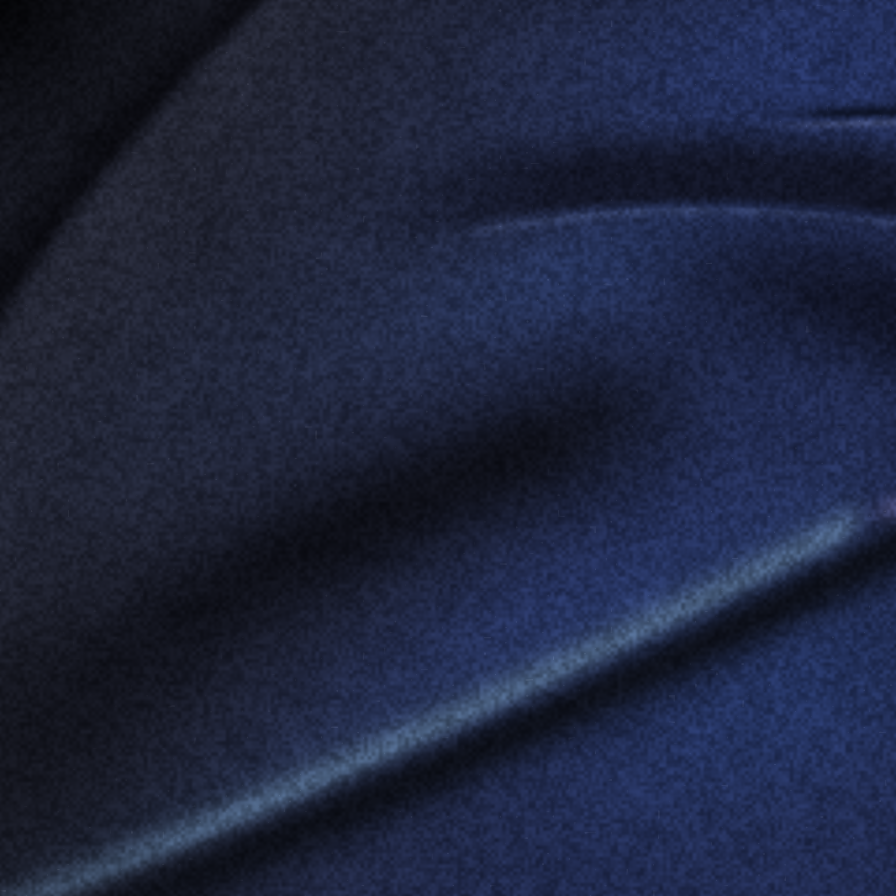
Reproduce this texture procedurally as a Shadertoy shader.

```glsl
float hash(vec2 p) {
    p = fract(p * vec2(0.1731, 0.2347));
    p += dot(p, p.yx + 31.7);
    return fract((p.x + p.y) * p.x * 17.3);
}

float noise(vec2 p) {
    vec2 cell = floor(p), f = fract(p);
    f = f * f * (3.0 - 2.0 * f);
    return mix(mix(hash(cell), hash(cell + vec2(1, 0)), f.x),
               mix(hash(cell + vec2(0, 1)), hash(cell + vec2(1, 1)), f.x), f.y);
}

float fbm(vec2 p) {
    float sum = 0.0, amplitude = 0.5;
    for (int i = 0; i < 4; i++) {
        sum += amplitude * noise(p);
        p = mat2(1.6, 1.2, -1.2, 1.6) * p + 7.3;
        amplitude *= 0.5;
    }
    return sum;
}

// Bell profile with separate widths below and above its centre line.
float bell(float d, float below, float above) {
    float t = d / (d < 0.0 ? below : above);
    return exp(-t * t);
}

// Soft elliptical patch, rotated by an angle.
float patchGlow(vec2 p, vec2 centre, vec2 size, float angle) {
    float c = cos(angle), s = sin(angle);
    vec2 q = mat2(c, -s, s, c) * (p - centre) / size;
    return exp(-dot(q, q));
}

// Distance above the parabola y = k.x + k.y * x + k.z * x * x.
float curveDistance(vec2 p, vec3 k) {
    float slope = k.y + 2.0 * k.z * p.x;
    return (p.y - k.x - p.x * (k.y + k.z * p.x)) / sqrt(1.0 + slope * slope);
}

vec3 baseCloth(vec2 p) {
    vec3 slate = vec3(0.125, 0.135, 0.19);
    vec3 navy = vec3(0.13, 0.17, 0.32);
    vec3 col = mix(slate, navy, smoothstep(0.05, 0.85, p.x + 0.3 * (0.45 - p.y)));
    col += vec3(0.015, 0.03, 0.07) * patchGlow(p, vec2(0.86, 0.93), vec2(0.28, 0.09), 0.1);
    col += vec3(0.03, 0.055, 0.10) * patchGlow(p, vec2(0.65, 0.70), vec2(0.20, 0.06), 0.35);
    col += vec3(0.01, 0.02, 0.04) * patchGlow(p, vec2(0.28, 0.60), vec2(0.32, 0.11), 0.55);
    col += vec3(0.01, 0.03, 0.06) * patchGlow(p, vec2(0.88, 0.22), vec2(0.22, 0.11), 0.4);
    col += vec3(0.01, 0.02, 0.05) * patchGlow(p, vec2(0.58, 0.32), vec2(0.25, 0.06), 0.45);
    return col;
}

// Broad hollows and the dark corners of the cloth.
vec3 shadeHollows(vec3 col, vec2 p) {
    float valley = bell(curveDistance(p, vec3(0.18, 0.70, -0.27)), 0.075, 0.065);
    valley *= smoothstep(-0.2, 0.35, p.x) * (1.0 - smoothstep(0.58, 0.86, p.x));
    col = mix(col, vec3(0.05, 0.055, 0.085), 0.92 * valley);
    float hollow = patchGlow(p, vec2(1.0, 0.655), vec2(0.24, 0.07), -0.25);
    col = mix(col, vec3(0.055, 0.065, 0.125), 0.85 * hollow);
    col *= 1.0 - 0.3 * patchGlow(p, vec2(0.0, 0.12), vec2(0.22, 0.2), 0.0);
    return col;
}

// Diagonal creases in the upper left.
vec3 shadeCorner(vec3 col, vec2 p) {
    float h = p.y - 0.65;
    float d = (p.x + 0.01 - h * (0.6 + 0.65 * h)) * 0.75;
    col *= 1.0 - 0.35 * smoothstep(0.03, -0.03, d);
    col = mix(col, vec3(0.035, 0.037, 0.06), 0.85 * bell(d, 0.03, 0.013));
    col += vec3(0.015) * bell(d - 0.035, 0.018, 0.06);
    float corner = patchGlow(p, vec2(-0.02, 1.02), vec2(0.15, 0.12), 0.8);
    return mix(col, vec3(0.015, 0.016, 0.025), corner);
}

// Overlapping fold in the upper right, sharp along its lower lip.
vec3 shadeUpperFold(vec3 col, vec2 p) {
    float d = curveDistance(p, vec3(0.555, 0.545, -0.345));
    float reach = smoothstep(0.36, 0.66, p.x);
    float body = smoothstep(-0.004, 0.014, d) * (1.0 - smoothstep(0.045, 0.105, d));
    col = mix(col, vec3(0.065, 0.075, 0.135), 0.88 * reach * body);
    float lip = bell(d + 0.004, 0.007, 0.003) * smoothstep(0.48, 0.58, p.x);
    col += vec3(0.08, 0.09, 0.11) * lip * (0.3 + 0.7 * noise(p * vec2(70.0, 30.0)));
    float pleat = p.y - 0.872 - 0.025 * (p.x - 0.9);
    float pleatReach = smoothstep(0.84, 0.95, p.x);
    col = mix(col, vec3(0.04, 0.06, 0.12), 0.8 * pleatReach * bell(pleat, 0.005, 0.009));
    return col + vec3(0.09) * pleatReach * bell(pleat + 0.011, 0.005, 0.004);
}

// Long lit ridge with the cast shadow beneath it.
vec3 shadeRidge(vec3 col, vec2 p) {
    float d = curveDistance(p, vec3(-0.018, 0.395, 0.062));
    float reach = smoothstep(0.0, 0.3, p.x);
    float shadow = bell(d + 0.043, 0.034, 0.026) * mix(0.6, 0.92, reach);
    col = mix(col, vec3(0.045, 0.055, 0.085), shadow);
    float tip = 1.0 - smoothstep(0.93, 0.98, p.x);
    float strength = mix(0.65, 1.0, reach) * tip;
    col = mix(col, vec3(0.29, 0.37, 0.47), 0.8 * strength * bell(d, 0.014, 0.021));
    col += vec3(0.02, 0.035, 0.055) * strength * bell(d, 0.015, 0.065);
    col += vec3(0.12, 0.10, 0.12) * patchGlow(p, vec2(1.0, 0.435), vec2(0.025, 0.014), 0.4);
    return col;
}

// Woven grain, soft mottling and sparse bright flecks.
vec3 weave(vec3 col, vec2 p) {
    float grain = noise(p * 240.0) + 0.6 * noise(p * 130.0 + 9.0) - 0.8;
    col *= 0.9 + 0.2 * fbm(p * 18.0) + 0.30 * grain;
    col += 0.012 * grain;
    float fleck = smoothstep(0.94, 1.0, noise(p * 170.0 + 41.0));
    return col + 0.06 * fleck * smoothstep(0.08, 0.25, col.b);
}

void mainImage(out vec4 fragColor, in vec2 fragCoord) {
    vec2 p = fragCoord / iResolution.xy;
    vec3 col = baseCloth(p);
    col = shadeHollows(col, p);
    col = shadeCorner(col, p);
    col = shadeUpperFold(col, p);
    col = shadeRidge(col, p);
    fragColor = vec4(clamp(weave(col, p), 0.0, 1.0), 1.0);
}
```
